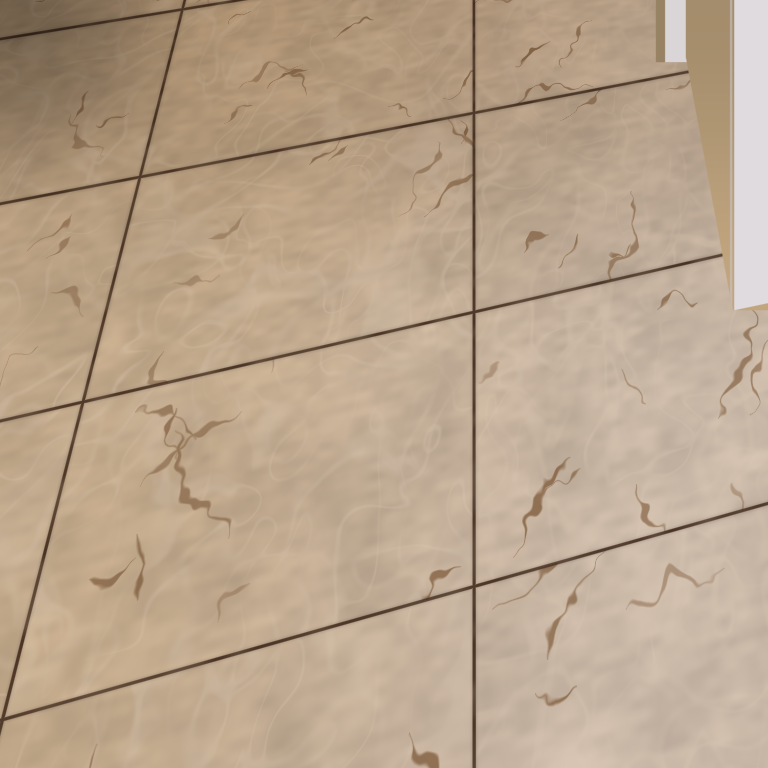
A Shadertoy shader for this texture:

```glsl
// Beige marble floor tiles in perspective, with dark grout, veins and a white cabinet corner.

// Perspective: columns are tile column step, tile row step, tile origin (homogeneous)
const mat3 TILE_TO_CANVAS = mat3(0.4743, 0.138, 0.064,
                                -0.0900, -0.3625, -0.146,
                                 0.1823, 0.7695, 1.0);
const float TILE_ASPECT = 1.7;
const float GROUT_HALF_WIDTH = 0.0021;
const int STREAKS = 9;
const float STREAK_WIDTH = 0.019;
const float WEB_STRENGTH = 0.30;

const vec3 STONE_WARM = vec3(0.765, 0.665, 0.545);
const vec3 STONE_COOL = vec3(0.795, 0.725, 0.660);
const vec3 WEB_COLOR = vec3(0.86, 0.79, 0.71);
const vec3 STREAK_COLOR = vec3(0.53, 0.40, 0.28);
const vec3 GROUT_COLOR = vec3(0.29, 0.20, 0.14);
const vec3 PANEL_WHITE = vec3(0.88, 0.86, 0.87);
const vec3 PANEL_TAN = vec3(0.70, 0.60, 0.46);

float hash(vec2 p) {
    vec3 q = fract(vec3(p.xyx) * 0.1031);
    q += dot(q, q.yzx + 33.33);
    return fract((q.x + q.y) * q.z);
}

float noise(vec2 p) {
    vec2 i = floor(p), f = fract(p);
    f = f * f * (3.0 - 2.0 * f);
    return mix(mix(hash(i), hash(i + vec2(1, 0)), f.x),
               mix(hash(i + vec2(0, 1)), hash(i + vec2(1, 1)), f.x), f.y);
}

float fbm(vec2 p) {
    float sum = 0.0, amp = 0.5;
    for (int i = 0; i < 5; i++) {
        sum += amp * noise(p);
        p = mat2(1.6, 1.2, -1.2, 1.6) * p + 7.3;
        amp *= 0.5;
    }
    return sum;
}

// Smooth coverage of the side where d > 0
float cover(float d) {
    float aa = 0.8 / iResolution.y;
    return smoothstep(-aa, aa, d);
}

// Fine pale lines along the mid level of a warped noise
float paleWeb(vec2 p) {
    float web = 0.0;
    for (int i = 0; i < 3; i++) {
        vec2 warp = vec2(noise(p * 2.3 + 4.0), noise(p * 2.3 + 19.0));
        float n = noise(p * vec2(2.6, 4.0) + warp * 2.2);
        web += smoothstep(0.09, 0.0, abs(n - 0.5)) * noise(p * 3.1 + 31.0);
        p = mat2(1.1, 1.0, -1.0, 1.1) * p + 13.7;
    }
    return web;
}

// Broken brown streaks: a few long ones, the rest short flecks
float darkStreaks(vec2 p, vec2 id) {
    float mask = 0.0;
    for (int i = 0; i < STREAKS; i++) {
        vec2 seed = id * 17.0 + vec2(float(i) * 5.3, 71.0);
        float size = i < 3 ? 1.0 : 0.4;
        vec2 center = vec2(hash(seed) * TILE_ASPECT, hash(seed + 1.7));
        float angle = mix(-1.1, 0.1, hash(seed + 3.1));
        if (hash(seed + 4.9) > 0.8) angle += 1.4;
        float halfLength = size * mix(0.14, 0.30, hash(seed + 6.3));
        vec2 d = p - center;
        float c = cos(angle), s = sin(angle);
        d = vec2(c * d.x + s * d.y, c * d.y - s * d.x);
        d.y += (noise(d.xx * 9.0 + seed) - 0.5) * 0.09 + (noise(p * 30.0 + seed) - 0.5) * 0.025;
        d.y += (hash(seed + 8.1) - 0.5) * abs(d.x) * 0.8;
        float t = d.x / halfLength;
        float patchy = noise(vec2(d.x * 22.0, 3.0) + seed);
        float w = STREAK_WIDTH * (1.0 - t * t) * (0.1 + 1.1 * patchy * patchy);
        float streak = smoothstep(w + 0.006, w - 0.006, abs(d.y)) * step(abs(t), 1.0);
        mask = max(mask, streak * mix(0.4, 0.9, hash(seed + 9.7)));
    }
    return mask;
}

void mainImage(out vec4 fragColor, in vec2 fragCoord) {
    vec2 uv = fragCoord / iResolution.xy;
    vec3 h = inverse(TILE_TO_CANVAS) * vec3(uv, 1.0);
    vec2 tile = h.xy / h.z;
    vec2 id = floor(tile);
    vec2 local = (tile - id) * vec2(TILE_ASPECT, 1.0);
    vec2 stone = local + id * vec2(9.1, 5.7) + 40.0;

    // Stone: warm to cool light, mottling, pale web and streaks
    vec3 col = mix(STONE_WARM, STONE_COOL, smoothstep(0.25, 1.1, uv.x + 0.25 * (1.0 - uv.y)));
    col *= 0.98 + 0.16 * (fbm(stone * 4.0) - 0.5) + 0.07 * (noise(stone * vec2(14, 32)) - 0.5);
    col *= 0.985 + 0.03 * hash(id + 50.0);
    col = mix(col, WEB_COLOR, WEB_STRENGTH * min(paleWeb(stone), 1.0));
    col = mix(col, STREAK_COLOR, darkStreaks(local, id + 20.0));

    // Grout: constant width on the canvas, slightly uneven
    vec2 slope = vec2(length(vec2(dFdx(tile.x), dFdy(tile.x))), length(vec2(dFdx(tile.y), dFdy(tile.y))));
    vec2 gap = abs(tile - round(tile)) / (slope * iResolution.y);
    float wear = 0.75 + 0.25 * noise(tile * 23.0 + 60.0);
    float halfWidth = GROUT_HALF_WIDTH * mix(1.05, 0.8, uv.y);
    col = mix(col, col * 0.8, 0.6 * smoothstep(0.007, 0.0, min(gap.x, gap.y)));
    col = mix(col, GROUT_COLOR, wear * cover(halfWidth - min(gap.x, gap.y)));

    // Falloff of light to the back and into the far left corner
    col *= mix(vec3(1.0), vec3(0.90, 0.87, 0.83), smoothstep(0.5, 1.0, uv.y));
    col *= 1.0 - 0.35 * smoothstep(0.32, 0.0, length(uv - vec2(0.0, 1.0)));

    // Cabinet: recessed strip, tan side, white front
    float recess = cover(uv.y - 0.919);
    col = mix(col, PANEL_TAN * 0.85, recess * cover(uv.x - 0.854));
    col = mix(col, PANEL_WHITE * 0.97, recess * cover(uv.x - 0.866));
    float sideLeft = max(0.893, 0.954 - (uv.y - 0.596) * 0.185);
    float side = cover(uv.x - sideLeft) * cover(uv.y - 0.596);
    col = mix(col, PANEL_TAN * mix(1.08, 0.92, smoothstep(0.6, 1.0, uv.y)), side);
    col = mix(col, PANEL_WHITE * 0.9, side * 0.6 * cover(0.0015 - abs(uv.x - 0.952)));
    col = mix(col, PANEL_WHITE, cover(uv.x - 0.956) * cover(uv.y - 0.596 - (uv.x - 0.956) * 0.21));
    fragColor = vec4(col, 1.0);
}
```
